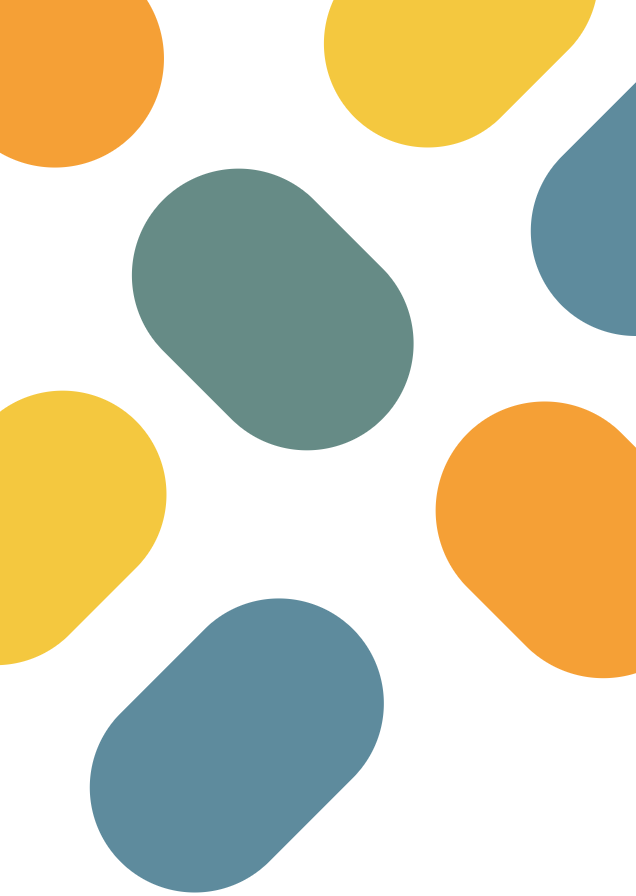
Reproduce this background procedurally as a WebGL 1 fragment shader.

```glsl
precision highp float;
// Flat rounded capsules, tilted at 45 degrees, scattered over white paper.

uniform vec2 u_resolution;

#define PAPER  vec3(1.0)
#define ORANGE vec3(0.961, 0.627, 0.212)
#define YELLOW vec3(0.957, 0.784, 0.247)
#define BLUE   vec3(0.369, 0.545, 0.616)
#define GREEN  vec3(0.400, 0.545, 0.525)

// Capsule sizes: half the core's extent along each axis, then the radius
#define ORANGE_SIZE vec2(0.0327, 0.1217)
#define YELLOW_SIZE vec2(0.0373, 0.1159)
#define BLUE_SIZE   vec2(0.0469, 0.1172)
#define GREEN_SIZE  vec2(0.0381, 0.1191)

// Diagonal directions of the capsule cores
#define RISING  vec2(1.0, 1.0)
#define FALLING vec2(1.0, -1.0)

// Signed distance to a capsule around a core through the origin
float capsuleDistance(vec2 p, vec2 halfCore, float radius) {
    float along = clamp(dot(p, halfCore) / dot(halfCore, halfCore), -1.0, 1.0);
    return length(p - along * halfCore) - radius;
}

// Paints one capsule with an edge about one pixel wide
void paintCapsule(inout vec3 color, vec2 p, vec2 center, vec2 direction,
                  vec2 size, vec3 fill) {
    float d = capsuleDistance(p - center, direction * size.x, size.y);
    float coverage = clamp(0.5 - d * u_resolution.y, 0.0, 1.0);
    color = mix(color, fill, coverage);
}

void main() {
    // Canvas height is one unit
    vec2 p = gl_FragCoord.xy / u_resolution.y;
    vec3 color = PAPER;

    // Falling capsules
    paintCapsule(color, p, vec2(0.0286, 0.9674), FALLING, ORANGE_SIZE, ORANGE);
    paintCapsule(color, p, vec2(0.6406, 0.3975), FALLING, ORANGE_SIZE, ORANGE);
    paintCapsule(color, p, vec2(0.3044, 0.6546), FALLING, GREEN_SIZE, GREEN);

    // Rising capsules
    paintCapsule(color, p, vec2(0.5147, 0.9886), RISING, YELLOW_SIZE, YELLOW);
    paintCapsule(color, p, vec2(0.0326, 0.4108), RISING, YELLOW_SIZE, YELLOW);
    paintCapsule(color, p, vec2(0.7565, 0.7891), RISING, BLUE_SIZE, BLUE);
    paintCapsule(color, p, vec2(0.2643, 0.1680), RISING, BLUE_SIZE, BLUE);

    gl_FragColor = vec4(color, 1.0);
}
```
